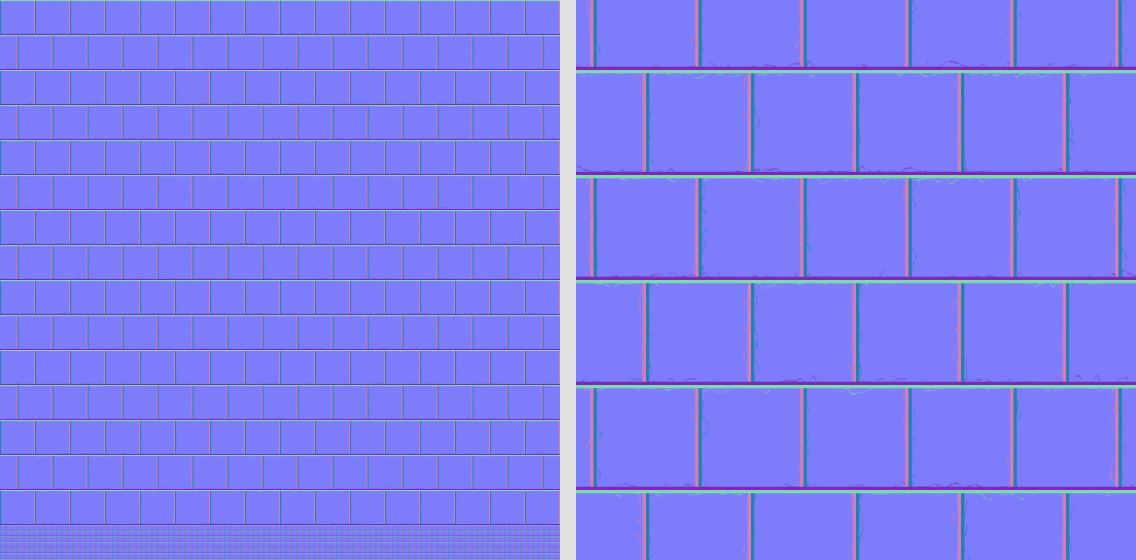
Left: the whole. Right: its middle third, enlarged.
This texture map is drawn by a WebGL 2 fragment shader. Its source:

```glsl
#version 300 es
precision highp float;
// Tangent-space normal map of square blocks in running bond, with a strip
// of fine square tiles along the bottom. Each block has four thin bevels
// coloured by the way they face, and broken chip outlines just inside them.

#define BLOCKS 16.0         // blocks across and down
#define STRIP_ROWS 1.0      // block rows taken up by the fine strip
#define FINE_TILES 100.0    // fine tiles across the canvas
#define BEVEL 0.031         // bevel width, in blocks
#define FINE_BEVEL 0.11     // bevel width, in fine tiles
#define FINE_STRENGTH 0.75  // tilt of the fine bevels
#define CHIP_REACH 0.085    // deepest chip, in blocks
#define CHIP_LINE 0.020     // thickness of a chip outline, in blocks
#define CHIP_STRENGTH 0.55  // tilt of a chip outline
#define CHIP_DETAIL 17.0    // noise cells along one block edge
#define SAMPLES 4           // antialiasing samples per pixel side

uniform vec2 u_resolution;
out vec4 fragColor;

const vec3 FLAT_FACE    = vec3(0.49, 0.49, 0.99);
const vec3 FACING_LEFT  = vec3(0.14, 0.50, 0.70);
const vec3 FACING_RIGHT = vec3(0.83, 0.49, 0.72);
const vec3 FACING_UP    = vec3(0.49, 0.85, 0.69);
const vec3 FACING_DOWN  = vec3(0.49, 0.16, 0.72);

float hash(vec2 p) {
    return fract(sin(dot(p, vec2(127.1, 311.7))) * 43758.5453);
}

// Value noise along a line, different for each seed
float lineNoise(float x, float seed) {
    float cell = floor(x);
    float t = smoothstep(0.0, 1.0, x - cell);
    return mix(hash(vec2(cell, seed)), hash(vec2(cell + 1.0, seed)), t);
}

// Outline of the chips at a given depth behind an edge
float chipOutline(float depth, float along, float seed) {
    float ragged = lineNoise(along * CHIP_DETAIL, seed);
    float patches = lineNoise(along * 5.0, seed + 19.0);
    float reach = BEVEL + CHIP_REACH * ragged * ragged * patches;
    float inLine = step(reach - CHIP_LINE, depth) * step(depth, reach);
    float strength = hash(vec2(floor(along * CHIP_DETAIL * 2.0), seed + 7.0));
    return inLine * strength * CHIP_STRENGTH * smoothstep(0.25, 0.5, patches);
}

// Bevels of a unit cell; the level joints run over the upright ones
vec3 addBevels(vec3 color, vec2 cell, float width, float strength) {
    color = mix(color, FACING_LEFT, strength * step(cell.x, width));
    color = mix(color, FACING_RIGHT, strength * step(1.0 - width, cell.x));
    vec3 level = cell.y < 0.5 ? FACING_DOWN : FACING_UP;
    float nearEdge = step(min(cell.y, 1.0 - cell.y), width);
    return mix(color, mix(FLAT_FACE, level, strength), nearEdge);
}

// One block, with wear that depends on its seed
vec3 blockColor(vec2 cell, float seed) {
    vec3 color = FLAT_FACE;
    color = mix(color, FACING_LEFT, chipOutline(cell.x, cell.y, seed));
    color = mix(color, FACING_RIGHT, chipOutline(1.0 - cell.x, cell.y, seed + 1.3));
    color = mix(color, FACING_DOWN, chipOutline(cell.y, cell.x, seed + 2.6));
    color = mix(color, FACING_UP, chipOutline(1.0 - cell.y, cell.x, seed + 3.9));
    return addBevels(color, cell, BEVEL, 1.0);
}

vec3 surface(vec2 uv) {
    float stripTop = STRIP_ROWS / BLOCKS;

    // Fine tiles, counted down from the top of the strip
    if (uv.y < stripTop) {
        vec2 tile = fract(vec2(uv.x, uv.y - stripTop) * FINE_TILES);
        return addBevels(FLAT_FACE, tile, FINE_BEVEL, FINE_STRENGTH);
    }

    // Blocks, with every other row moved by half a block
    vec2 grid = uv * BLOCKS;
    float rowFromTop = BLOCKS - 1.0 - floor(grid.y);
    grid.x += 0.5 * mod(rowFromTop, 2.0);
    vec2 id = vec2(mod(floor(grid.x), BLOCKS), rowFromTop);
    return blockColor(fract(grid), 50.0 * hash(id + 3.0));
}

void main() {
    // Average a small grid of samples inside the pixel
    vec3 total = vec3(0.0);
    for (int j = 0; j < SAMPLES; j++) {
        for (int i = 0; i < SAMPLES; i++) {
            vec2 offset = (vec2(i, j) + 0.5) / float(SAMPLES) - 0.5;
            total += surface((gl_FragCoord.xy + offset) / u_resolution);
        }
    }
    fragColor = vec4(total / float(SAMPLES * SAMPLES), 1.0);
}
```
